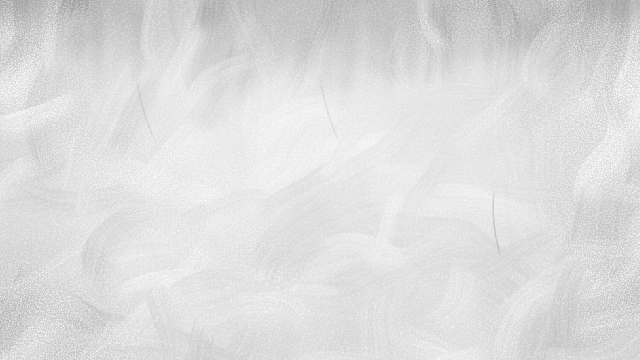
Reproduce this texture procedurally as a Shadertoy shader.

```glsl
vec2 hash2(vec2 p) {
    vec3 a = fract(p.xyx * vec3(0.1031, 0.1030, 0.0973));
    a += dot(a, a.yzx + 33.33);
    return fract((a.xx + a.yz) * a.zy);
}

// Distance to the nearest scattered point
float cellular(vec2 p) {
    vec2 id = floor(p), f = fract(p);
    float nearest = 2.0;
    for (int j = -1; j <= 1; j++)
    for (int i = -1; i <= 1; i++) {
        vec2 o = vec2(i, j);
        nearest = min(nearest, length(o + hash2(id + o + 40.0) - f));
    }
    return nearest;
}

// Layered sines, bent by one another into cloudy patches
float clouds(vec2 p) {
    float sum = 0.0, amp = 0.5;
    for (int i = 0; i < 4; i++) {
        p += 0.6 * sin(p.yx * 1.3 + float(i) * 2.1);
        sum += amp * sin(p.x) * sin(p.y + 0.7);
        p = mat2(1.5, 1.1, -1.1, 1.5) * p;
        amp *= 0.6;
    }
    return sum;
}

// Fine lines left by the hairs of a brush, running along x
float bristles(vec2 q) {
    float y = q.y + 0.02 * sin(q.x * 5.0 + q.y * 9.0);
    return (sin(y * 37.0 + q.x) + sin(y * 71.0 - 2.0 * q.x)
          + sin(y * 127.0 + 3.0 * sin(q.x * 4.0))) / 3.0;
}

// Lay curved strokes over the paint, one per grid cell
float brush(float paint, vec2 p, float freq, float seed) {
    vec2 g = p * freq + seed * 0.37, id = floor(g);
    for (int j = -1; j <= 1; j++)
    for (int i = -1; i <= 1; i++) {
        vec2 cell = id + vec2(i, j);
        vec2 h = hash2(cell + seed * 17.0 + 60.0);
        vec2 k = hash2(cell + seed * 31.0 + 90.0);
        vec2 centre = cell + h;
        float height = (centre.y - seed * 0.37) / freq;
        float angle = mix(0.65 + 2.2 * (k.x - 0.5), 1.5 + 0.4 * (k.x - 0.5),
                          smoothstep(0.62, 0.9, height));
        vec2 q = g - centre;
        q = vec2(cos(angle) * q.x + sin(angle) * q.y,
                 cos(angle) * q.y - sin(angle) * q.x);
        q.y += (k.y - 0.35) * 0.9 * q.x * q.x;
        float hair = bristles(q + h * 5.0);
        float width = mix(0.14, 0.32, h.y);
        // One crisp flank, one that fades, and ragged ends
        float mask = smoothstep(-width, 0.2 * width, q.y)
                   * (1.0 - smoothstep(width - 0.025, width, q.y + 0.015 * hair))
                   * (1.0 - smoothstep(0.42, 0.72, abs(q.x) + 0.09 * hair));
        float shade = 2.0 * (fract(h.x * 7.3 + k.y) - 0.5);
        paint = mix(paint, shade + 0.4 * hair, 0.72 * mask);
    }
    return paint;
}

// Thin curved line, tapering at both ends
float scratch(vec2 q, float slope, float bend, float reach) {
    float d = abs(q.x - slope * q.y - bend * q.y * q.y);
    return (1.0 - smoothstep(0.0005, 0.004, d))
         * (1.0 - smoothstep(0.5 * reach, reach, abs(q.y)));
}

void mainImage(out vec4 fragColor, in vec2 fragCoord) {
    vec2 p = fragCoord / iResolution.y;
    float side = abs(2.0 * fragCoord.x / iResolution.x - 1.0);
    float cloud = clouds(p * 6.0 + 3.0);
    float streak = bristles(vec2(p.y, p.x) * vec2(1.0, 0.8));

    // Broad shading: dark top, dim sides and foot, worn pale upper corners
    float top = smoothstep(0.7, 1.02, p.y + 0.12 * cloud + 0.035 * streak);
    float foot = 1.0 - smoothstep(0.0, 0.45, p.y);
    float flank = smoothstep(0.4, 1.0, side);
    float corner = smoothstep(0.72, 0.96, side + 0.1 * cloud)
                 * smoothstep(0.6, 0.82, p.y) * (1.0 - smoothstep(0.9, 1.0, p.y));
    float rough = clamp(top + 0.6 * foot + 0.7 * flank, 0.0, 1.0);
    float tone = 0.919 - 0.155 * top - 0.045 * foot - 0.05 * flank
               + 0.027 * cloud + 0.09 * corner;

    // Paint strokes, large to small
    vec2 warped = p + 0.01 * sin(p.yx * 19.0 + 2.0 * sin(p * 11.0));
    float paint = brush(0.0, warped, 2.3, 1.0);
    paint = brush(paint, warped, 3.4, 2.0);
    paint = brush(paint, warped, 5.2, 3.0);
    tone += paint * mix(0.038, 0.085, rough);

    // Plaster grain and fine white specks, thick where the paint is worn
    float grain = cellular(p * 210.0) + 0.5 * cellular(p * 120.0 + 9.0) - 0.75;
    tone += grain * mix(0.045, 0.085, rough);
    float worn = smoothstep(-0.1, 0.5, clouds(p * 5.0 + 8.0) + 0.3 * flank + 0.6 * corner - 0.1);
    float speck = 1.0 - smoothstep(0.15, 0.5, cellular(p * 190.0 + 7.0));
    tone += 0.1 * worn * (speck - 0.3) * (0.35 + 0.65 * rough);

    // Scratches
    float line = 0.7 * scratch(p - vec2(1.372, 0.38), -0.1, 1.2, 0.11);
    for (int i = 0; i < 2; i++)
        line += 0.4 * scratch(p - vec2(0.4 + 0.51 * float(i), 0.69), -0.3, 0.9, 0.1);
    tone -= 0.16 * line;

    fragColor = vec4(vec3(clamp(tone, 0.64, 0.97)), 1.0);
}
```
